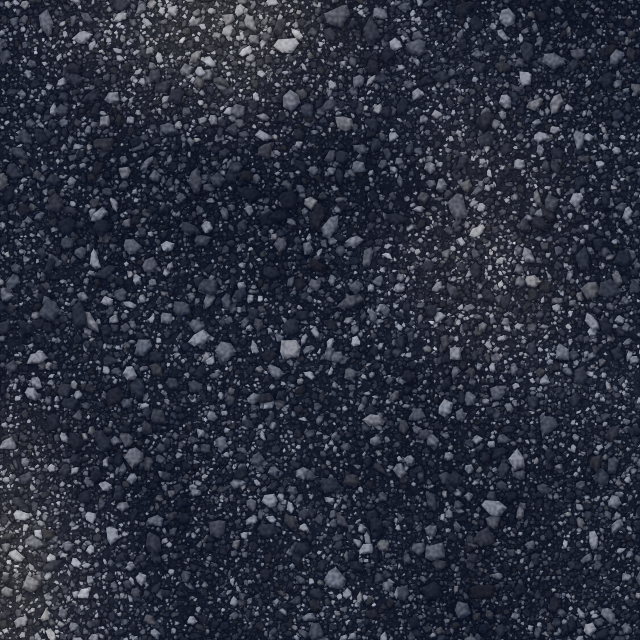
Reproduce this texture procedurally as a WebGL 2 fragment shader.

```glsl
#version 300 es
precision highp float;
// Dark blue-grey crushed gravel with soft patches of sunlight.

#define LAYERS 5
#define FINEST_CELLS 140.0
#define LAYER_RATIO 0.68
#define DENSITY 0.88
#define DENSITY_FALLOFF 0.64
#define EDGE_SOFTNESS 0.0011
#define STONE_DARK 0.125
#define STONE_RANGE 0.47
#define GROUND 0.075
#define SUN_GAIN 0.95
#define COOL_TINT vec3(-0.02, 0.0, 0.06)
#define WARM_TINT vec3(0.0, 0.0, 0.018)

const float TAU = 6.2831853;
const vec2 LIGHT = vec2(-0.5, 0.866);
uniform vec2 u_resolution;
out vec4 fragColor;

vec3 hash3(vec2 cell, float seed) {
    uvec3 v = uvec3(ivec3(vec3(cell, seed))) * 1664525u + 1013904223u;
    v.x += v.y * v.z; v.y += v.z * v.x; v.z += v.x * v.y;
    v ^= v >> 16u;
    v.x += v.y * v.z; v.y += v.z * v.x; v.z += v.x * v.y;
    return vec3(v >> 8u) / 16777216.0;
}

float cornerSlope(vec2 corner, vec2 offset) {
    float angle = TAU * hash3(corner, 777.0).x;
    return dot(vec2(cos(angle), sin(angle)), offset);
}

// Gradient noise, roughly -0.7 to 0.7
float noise(vec2 p) {
    vec2 i = floor(p), f = p - i;
    vec2 u = f * f * f * (f * (f * 6.0 - 15.0) + 10.0);
    vec2 e = vec2(1.0, 0.0);
    return mix(mix(cornerSlope(i, f), cornerSlope(i + e, f - e), u.x),
               mix(cornerSlope(i + e.yx, f - e.yx), cornerSlope(i + 1.0, f - 1.0), u.x), u.y);
}

// Irregular convex polygon: x is signed distance, y is how much its nearest face meets the light
vec2 stone(vec2 p, vec2 cell, float seed, vec3 shape) {
    float turn = TAU * shape.x, c = cos(turn), s = sin(turn);
    mat2 spin = mat2(c, -s, s, c);
    float stretch = mix(1.0, 1.55, shape.y * shape.y);
    vec2 q = spin * p * vec2(1.0 / stretch, sqrt(stretch));
    float radius = mix(0.26, 0.47, shape.z);
    vec2 result = vec2(-9.0, 0.0);
    for (int k = 0; k < 6; k++) {
        vec3 h = hash3(cell, seed + float(k));
        float angle = (float(k) + 0.75 * h.x) * TAU / 6.0;
        vec2 face = vec2(cos(angle), sin(angle));
        float d = dot(q, face) - radius * mix(0.7, 1.1, h.y);
        if (d > result.x) result = vec2(d, dot(face * spin, LIGHT));
    }
    return result;
}

// Paints one layer of scattered stones over surface (x brightness, y warmth)
vec2 paintStones(vec2 surface, vec2 uv, float cells, float density, float layer) {
    vec2 p = uv * cells, base = floor(p);
    float blur = max(EDGE_SOFTNESS, 0.6 / u_resolution.y) * cells;
    float grit = noise(uv * 170.0 + layer * 19.0);
    for (int j = -1; j <= 1; j++)
    for (int i = -1; i <= 1; i++) {
        vec2 cell = base + vec2(i, j);
        float seed = layer * 32.0;
        vec3 place = hash3(cell, seed);
        float local = density * (1.0 + 0.7 * noise(cell / cells * 5.0 + layer * 7.0));
        vec2 offset = p - cell - 0.1 - 0.8 * place.xy;
        if (place.z > local || dot(offset, offset) > 1.2) continue;

        vec3 look = hash3(cell, seed + 1.0);
        vec2 s = stone(offset, cell, seed + 8.0, hash3(cell, seed + 2.0));
        float albedo = STONE_DARK + STONE_RANGE * pow(look.x, 2.5);
        albedo += 0.28 * smoothstep(0.965, 1.0, look.y);
        float bevel = smoothstep(-0.26, 0.0, s.x);
        float shade = 0.92 + 0.3 * bevel * s.y - 0.22 * bevel + 0.38 * grit;

        // Contact shadow, then the stone itself
        surface.x *= mix(0.6, 1.0, smoothstep(0.0, 0.22, s.x));
        float cover = smoothstep(blur, -blur, s.x);
        surface = mix(surface, vec2(albedo * shade, pow(look.z, 4.0) * 0.6), cover);
    }
    return surface;
}

float sunPatch(vec2 p, vec2 center, vec2 size) {
    vec2 q = (p - center) / size;
    return exp(-dot(q, q));
}

void main() {
    vec2 uv = gl_FragCoord.xy / u_resolution.y;

    // Dusty ground, then stones from fine to coarse
    float dust = noise(uv * 90.0) + 0.7 * noise(uv * 210.0);
    vec2 surface = vec2(GROUND * (1.0 + 0.55 * dust), 0.0);
    float cells = FINEST_CELLS, density = DENSITY;
    for (int k = 0; k < LAYERS; k++) {
        surface = paintStones(surface, uv, cells, density, float(k));
        cells *= LAYER_RATIO;
        density *= DENSITY_FALLOFF;
    }

    // Sunlight with ragged borders, and broad uneven shade
    vec2 warped = uv + 0.05 * vec2(noise(uv * 7.0), noise(uv * 7.0 + 31.0));
    float sun = sunPatch(warped, vec2(0.34, 0.97), vec2(0.2, 0.13))
              + sunPatch(warped, vec2(0.0, 0.1), vec2(0.12, 0.22))
              + 0.55 * sunPatch(warped, vec2(0.76, 0.62), vec2(0.12, 0.2));
    float shadeField = 1.0 + 0.35 * noise(uv * 3.5 + 4.0) + 0.2 * noise(uv * 9.0);
    float value = surface.x * (shadeField + SUN_GAIN * sun) + 0.025 + 0.03 * sun;
    value = min(value, 0.55 + 0.4 * (value - 0.55));

    float warmth = clamp(surface.y + 0.85 * sun, 0.0, 1.0);
    fragColor = vec4(clamp(value + mix(COOL_TINT, WARM_TINT, warmth), 0.0, 1.0), 1.0);
}
```
